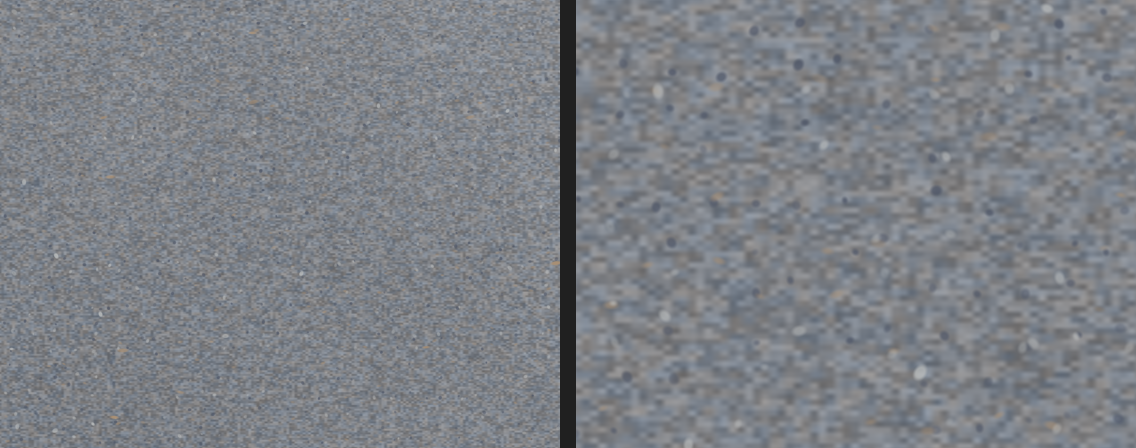
Left, the full canvas; right, a detail of the centre.
Write a Shadertoy shader that draws this texture.

```glsl
// Fine blue-grey mineral surface: soft, slightly flattened grain over faint
// broad shading, sprinkled with dark blue, pale and tan specks.
// Grain is value noise; each speck kind is a jittered grid of ellipses.
#define BASE_COLOR vec3(0.497, 0.511, 0.534)
#define DARK_COLOR vec3(0.30, 0.33, 0.40)
#define PALE_COLOR vec3(0.73, 0.74, 0.74)
#define TAN_COLOR vec3(0.68, 0.57, 0.45)
#define GRAIN_FREQ vec2(165.0, 245.0)
#define GRAIN_CONTRAST 0.165
#define CLUMP_CONTRAST 0.055
#define TINT_CONTRAST 0.055
#define SHADE_CONTRAST 0.022

// Integer hash of a cell and a seed, giving four values in 0..1
vec4 hash4(vec2 cell, float seed) {
    uvec3 v = uvec3(ivec3(vec3(cell, seed)) + 4096);
    uint h = v.x * 1597334673u ^ v.y * 3812015801u ^ v.z * 2798796415u;
    uvec4 r;
    for (int i = 0; i < 4; i++) {
        h = (h ^ (h >> 16)) * 2146121005u;
        h = (h ^ (h >> 15)) * 2221713035u;
        h ^= h >> 16;
        r[i] = h;
    }
    return vec4(r >> 8) / 16777216.0;
}

float valueNoise(vec2 p, float seed) {
    vec2 cell = floor(p);
    vec2 f = fract(p);
    f = f * f * (3.0 - 2.0 * f);
    float a = hash4(cell, seed).x;
    float b = hash4(cell + vec2(1, 0), seed).x;
    float c = hash4(cell + vec2(0, 1), seed).x;
    float d = hash4(cell + vec2(1, 1), seed).x;
    return mix(mix(a, b, f.x), mix(c, d, f.x), f.y);
}

// Coverage of scattered ellipses; size holds the half axes in canvas heights
float specks(vec2 uv, float freq, float share, vec2 size, float tilt, float seed) {
    vec2 cell = floor(uv * freq);
    vec4 rnd = hash4(cell, seed);
    vec4 form = hash4(cell, seed + 50.0);
    vec2 offset = (fract(uv * freq) - mix(vec2(0.25), vec2(0.75), rnd.xy)) / freq;
    float angle = (form.x - 0.5) * tilt;
    float c = cos(angle), s = sin(angle);
    offset = mat2(c, -s, s, c) * offset;
    vec2 axes = size * mix(0.6, 1.25, form.y);
    float dist = (length(offset / axes) - 1.0) * min(axes.x, axes.y);
    float edge = max(0.0016, 0.8 / iResolution.y);
    float mask = 1.0 - smoothstep(-edge, edge, dist);
    return mask * step(rnd.z, share) * mix(0.45, 1.0, rnd.w);
}

void mainImage(out vec4 fragColor, in vec2 fragCoord) {
    vec2 uv = fragCoord / iResolution.y;
    vec2 center = 0.5 * iResolution.xy / iResolution.y;

    // Broad shading, lighter towards the upper right
    float shade = (valueNoise(uv * 3.0, 1.0) - 0.5) * SHADE_CONTRAST;
    shade += dot(uv - center, vec2(0.018, 0.016));

    // Fine grain, with softer clumps and a warm to cool tint
    float grain = (valueNoise(uv * GRAIN_FREQ, 2.0) - 0.5) * GRAIN_CONTRAST;
    float clump = (valueNoise(uv * GRAIN_FREQ * 0.43, 3.0) - 0.5) * CLUMP_CONTRAST;
    float tint = (valueNoise(uv * GRAIN_FREQ * 0.6, 4.0) - 0.5) * TINT_CONTRAST;
    vec3 color = BASE_COLOR + shade + grain + clump + tint * vec3(1.0, 0.1, -0.9);

    // Specks, from the most common to the rarest
    color = mix(color, DARK_COLOR, 0.75 * specks(uv, 30.0, 0.45, vec2(0.0034, 0.0029), 6.28, 5.0));
    color = mix(color, TAN_COLOR, 0.55 * specks(uv, 24.0, 0.35, vec2(0.0045, 0.0024), 1.0, 6.0));
    color = mix(color, PALE_COLOR, 0.65 * specks(uv, 21.0, 0.35, vec2(0.0036, 0.0027), 6.28, 7.0));
    color = mix(color, PALE_COLOR, 0.90 * specks(uv, 11.0, 0.27, vec2(0.0056, 0.0040), 6.28, 8.0));
    color = mix(color, TAN_COLOR, specks(uv, 6.0, 0.25, vec2(0.0100, 0.0036), 0.5, 9.0));

    fragColor = vec4(color, 1.0);
}
```
